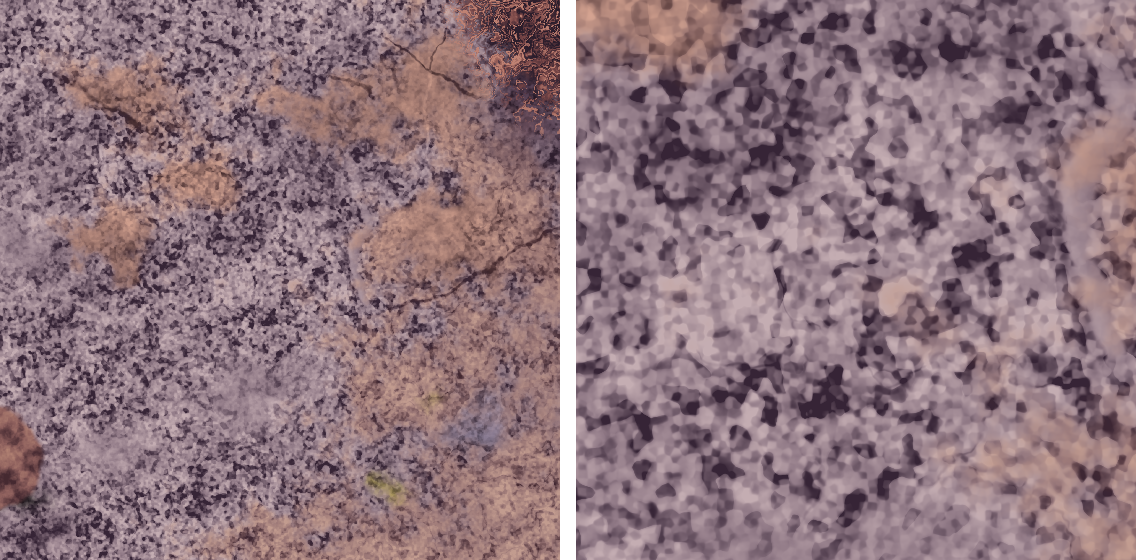
Left, the full canvas; right, a detail of the centre.
Give the GLSL for this texture, as a Shadertoy shader.

```glsl
// Weathered lavender and ochre rock face with grit, cracks, a ridge and dry brush.

const vec3 SHADOW = vec3(0.21, 0.14, 0.21);
const vec3 LAVENDER = vec3(0.57, 0.48, 0.53);
const vec3 PALE = vec3(0.77, 0.68, 0.70);
const vec3 RUST_DARK = vec3(0.27, 0.16, 0.19);
const vec3 RUST = vec3(0.59, 0.45, 0.45);
const vec3 SAND = vec3(0.76, 0.61, 0.56);
const vec3 OCHRE = vec3(0.66, 0.48, 0.41);
const vec3 LICHEN = vec3(0.58, 0.53, 0.25);
const vec3 SLATE = vec3(0.46, 0.44, 0.56);

// Warm stains and dark hollows: centre, then radii
const vec4 STAINS[6] = vec4[6](
    vec4(0.22, 0.83, 0.12, 0.07), vec4(0.58, 0.79, 0.15, 0.09),
    vec4(0.36, 0.67, 0.07, 0.05), vec4(0.19, 0.56, 0.11, 0.06),
    vec4(0.80, 0.58, 0.16, 0.08), vec4(0.78, 0.86, 0.10, 0.13));
const vec4 HOLLOWS[6] = vec4[6](
    vec4(0.57, 0.645, 0.06, 0.02), vec4(0.11, 0.86, 0.03, 0.02),
    vec4(0.26, 0.76, 0.05, 0.02), vec4(0.26, 0.525, 0.06, 0.025),
    vec4(0.42, 0.59, 0.05, 0.04), vec4(0.37, 0.75, 0.03, 0.02));

vec3 hash3(vec2 p) {
    vec3 q = fract(p.xyx * vec3(0.1031, 0.1030, 0.0973));
    q += dot(q, q.yxz + 33.33);
    return fract((q.xxy + q.yzz) * q.zyx);
}

// Cellular noise: x = blended cell value, y = distance to a cell border
vec2 cells(vec2 p) {
    vec2 base = floor(p);
    float total = 0.0, weight = 0.0, near = 9.0, next = 9.0;
    for (int y = -1; y <= 1; y++)
    for (int x = -1; x <= 1; x++) {
        vec2 cell = base + vec2(x, y);
        vec3 rnd = hash3(cell + 71.0);
        vec2 d = cell + 0.15 + 0.7 * rnd.xy - p;
        float dist = length(d), w = exp(-7.0 * dot(d, d));
        total += w * rnd.z;
        weight += w;
        next = min(next, max(near, dist));
        near = min(near, dist);
    }
    return vec2(total / weight, next - near);
}

// Layered cellular noise centred on zero
float layers(vec2 p) {
    float sum = 0.0, amp = 0.5;
    for (int i = 0; i < 5; i++) {
        sum += amp * (cells(p).x - 0.5);
        p = mat2(1.6, 1.2, -1.2, 1.6) * p + 17.3;
        amp *= 0.58;
    }
    return sum;
}

float blob(vec2 p, vec2 centre, vec2 radius) {
    vec2 q = (p - centre) / radius;
    return exp(-dot(q, q));
}

float patches(vec2 p, vec4 spots[6]) {
    float sum = 0.0;
    for (int i = 0; i < 6; i++) sum += blob(p, spots[i].xy, spots[i].zw);
    return sum;
}

float crack(vec2 p, vec2 a, vec2 b, float width) {
    vec2 d = b - a;
    float along = clamp(dot(p - a, d) / dot(d, d), 0.0, 1.0);
    return 1.0 - smoothstep(0.2 * width, width, length(p - a - d * along));
}

vec3 ramp(float t, vec3 dark, vec3 mid, vec3 light) {
    t = clamp(t, 0.0, 1.0);
    return t < 0.5 ? mix(dark, mid, 2.0 * t) : mix(mid, light, 2.0 * t - 1.0);
}

void mainImage(out vec4 fragColor, in vec2 fragCoord) {
    vec2 uv = fragCoord / iResolution.xy;
    vec2 warp = vec2(layers(uv * 11.0), layers(uv * 11.0 + 40.0));
    vec2 p = uv + 0.10 * warp;
    vec2 jag = uv + 0.035 * warp;
    float broad = layers(uv * 5.0 + 9.0);
    float rough = layers(uv * 24.0 + 3.0);

    // Stain, smooth-ground and grit masks
    float stain = patches(p, STAINS);
    float lowerRight = smoothstep(0.85, 1.35, p.x + 0.65 * (1.0 - p.y) + 0.5 * broad);
    float warm = smoothstep(0.25, 0.95, stain + 0.8 * lowerRight + 1.1 * broad + 0.8 * rough);
    float smoothGround = blob(p, vec2(0.47, 0.31), vec2(0.12, 0.08))
        + blob(p, vec2(0.17, 0.18), vec2(0.11, 0.06)) + blob(p, vec2(0.02, 0.57), vec2(0.08, 0.06));
    float grit = clamp(0.88 - 0.45 * warm - 0.5 * smoothGround + 1.2 * broad, 0.25, 1.0);

    // Tone from relief and two grain sizes
    float coarse = cells(uv * 115.0 + 3.0 * warp).x - 0.5;
    float fine = cells(uv * 215.0 + 11.0).x - 0.5;
    float tone = 0.58 + 0.45 * broad + 0.65 * rough + grit * (0.50 * coarse + 0.62 * fine);
    tone -= 0.25 * grit * smoothstep(0.08, 0.25, -coarse);
    tone += 0.12 * smoothGround;
    float hollow = patches(p, HOLLOWS) + 0.7 * blob(p, vec2(0.48, 0.395), vec2(0.11, 0.015));
    tone -= 0.36 * hollow * (0.8 + 2.0 * rough);

    // Cracks: slab branches, long diagonals and faint cell borders
    vec2 joint = vec2(0.762, 0.865);
    float split = crack(jag, joint, vec2(0.68, 0.94), 0.004);
    split = max(split, crack(jag, joint, vec2(0.80, 0.95), 0.003));
    split = max(split, crack(jag, joint, vec2(0.85, 0.83), 0.005));
    split = max(split, crack(jag, vec2(0.66, 0.83), vec2(0.59, 0.86), 0.004));
    split = max(split, crack(jag, vec2(0.70, 0.44), vec2(0.85, 0.51), 0.005));
    split = max(split, crack(jag, vec2(0.85, 0.51), vec2(1.02, 0.60), 0.005));
    split = max(split, 0.7 * crack(jag, vec2(0.10, 0.87), vec2(0.28, 0.76), 0.007));
    float seam = 1.0 - smoothstep(0.0, 0.06, cells(p * 9.0).y);
    tone -= 0.42 * split + 0.18 * seam * smoothstep(0.0, 0.15, broad + 0.1 * lowerRight);
    tone += 0.2 * crack(jag, joint, vec2(0.762, 0.71), 0.004);

    // Winding ridge with a shaded left side
    float ridgeX = jag.x - 0.643 - 0.009 * sin(44.0 * (jag.y - 0.572));
    float ridgeSpan = smoothstep(0.43, 0.46, uv.y) * (1.0 - smoothstep(0.62, 0.64, uv.y));
    float ridge = ridgeSpan * (1.0 - smoothstep(0.006, 0.011, abs(ridgeX)));
    tone = mix(tone, 0.70 - 14.0 * ridgeX + 0.5 * rough, 0.8 * ridge);
    tone -= 0.35 * ridgeSpan * blob(vec2(ridgeX, 0.0), vec2(-0.014, 0.0), vec2(0.006, 1.0));

    // Mineral colours
    vec3 color = mix(ramp(tone, SHADOW, LAVENDER, PALE), ramp(tone, RUST_DARK, RUST, SAND), warm);
    color = mix(color, OCHRE * (0.55 + 0.8 * tone), 0.5 * warm * clamp(stain, 0.0, 1.0));
    float lichen = blob(p, vec2(0.69, 0.125), vec2(0.022)) + 0.5 * blob(p, vec2(0.76, 0.30), vec2(0.02));
    color = mix(color, LICHEN * (0.6 + 0.7 * tone), 0.7 * lichen);
    color = mix(color, SLATE * (0.6 + 0.7 * tone), 0.7 * blob(p, vec2(0.86, 0.245), vec2(0.035)));

    // Rusty boulder at the left edge
    vec2 ball = (jag - vec2(-0.01, 0.18)) / vec2(0.092, 0.10);
    color *= 1.0 - 0.7 * blob(p, vec2(0.04, 0.09), vec2(0.045, 0.022));
    float boulderTone = 0.46 + 0.22 * ball.y - 0.12 * ball.x + 1.3 * rough + 0.3 * coarse;
    vec3 boulder = ramp(boulderTone, RUST_DARK, vec3(0.55, 0.37, 0.36), vec3(0.73, 0.54, 0.47));
    color = mix(color, boulder, 1.0 - smoothstep(0.90, 1.03, length(ball)));

    // Dry brush and its shadow in the upper right corner
    float shade = blob(p, vec2(0.95, 0.83), vec2(0.07, 0.10)) + 0.5 * blob(p, vec2(1.0, 0.73), vec2(0.09, 0.04));
    color = mix(color, SHADOW * (0.7 + 0.7 * tone), 0.85 * min(shade, 1.0));
    vec2 root = uv - vec2(1.04, 1.06);
    float reach = length(root * vec2(1.0, 0.85));
    float angle = atan(root.y, root.x) + 1.5 * warp.x;
    float strand = cells(vec2(angle * 38.0, reach * 22.0)).x;
    float brush = 1.0 - smoothstep(0.19, 0.25, reach + 0.10 * (0.5 - strand));
    float strandTone = 1.5 * strand - 0.28 + 0.8 * rough - 0.3 * shade;
    color = mix(color, ramp(strandTone, SHADOW * 0.8, vec3(0.48, 0.28, 0.28), vec3(0.75, 0.51, 0.45)), brush);

    fragColor = vec4(clamp(color, 0.0, 1.0), 1.0);
}
```
